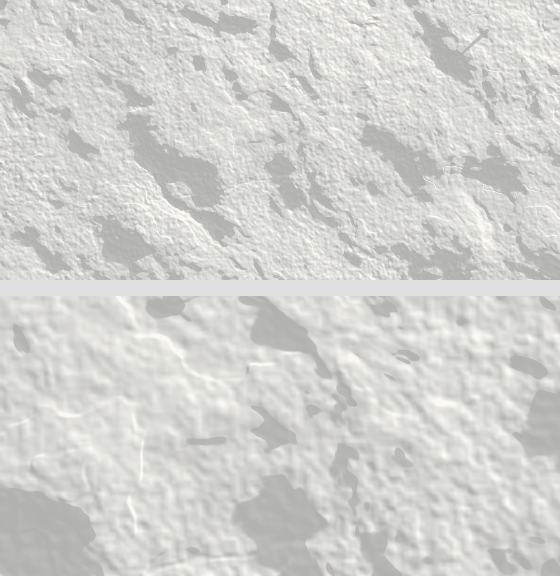
Top: the whole. Bottom: its middle third, enlarged.
Reproduce this texture procedurally as a WebGL 1 fragment shader.

```glsl
precision highp float;
// Rough white plaster wall in raking light from the upper right.
// A height field of warped noise, flaked layers, cracks, pits and grain is
// shaded by its slope toward the light; a short march adds cast shadows.
uniform vec2 u_resolution;

const vec2 LIGHT = vec2(0.64, 0.77);
const vec3 PLASTER_TINT = vec3(1.0, 0.998, 0.978);
const float LIT_TONE = 0.846;
const float SHADOW_TONE = 0.722;

float hash(vec2 p) {
  vec3 q = fract(p.xyx * 0.1031);
  q += dot(q, q.yzx + 33.33);
  return fract((q.x + q.y) * q.z);
}

float noise(vec2 p) {
  vec2 i = floor(p);
  vec2 f = fract(p);
  f = f * f * f * (f * (f * 6.0 - 15.0) + 10.0);
  float low = mix(hash(i), hash(i + vec2(1.0, 0.0)), f.x);
  float high = mix(hash(i + vec2(0.0, 1.0)), hash(i + vec2(1.0, 1.0)), f.x);
  return mix(low, high, f.y);
}

// Lumps drawn out from upper left to lower right
float relief(vec2 p) {
  vec2 warp = vec2(noise(p * 6.0 + 17.0), noise(p * 6.0 + 43.0)) - 0.5;
  vec2 ragged = vec2(noise(p * 21.0 + 5.0), noise(p * 21.0 + 71.0)) - 0.5;
  p += 0.07 * warp + 0.018 * ragged;
  vec2 q = vec2(dot(p, vec2(0.8, -0.6)) * 0.72, dot(p, vec2(0.6, 0.8)));
  q = q * 4.6 + 60.0;
  float amplitude = 0.13;
  float sum = 0.0;
  for (int i = 0; i < 5; i++) {
    sum += amplitude * noise(q);
    q = mat2(1.6, 1.2, -1.2, 1.6) * q + 11.7;
    amplitude *= 0.5;
  }
  return sum;
}

// Stepped edges where thin layers have broken away
float flakes(vec2 p, float base) {
  float level = base * 20.0 + 0.35 * noise(p * 28.0 + 5.0);
  float f = fract(level);
  float mask = smoothstep(0.35, 0.65, noise(p * 5.0 + 81.0));
  return 0.009 * mask * (smoothstep(0.44, 0.56, f) - f);
}

// Thin, mostly level grooves that come and go
float cracks(vec2 p) {
  float wobble = 0.3 * noise(p * 9.0 + 3.0) + 0.15 * noise(p * 30.0);
  float field = noise(p * vec2(1.3, 3.6) + wobble + 29.0);
  float mask = smoothstep(0.5, 0.7, noise(p * 3.0 + 52.0));
  return -0.006 * mask * (1.0 - smoothstep(0.0, 0.02, abs(field - 0.5)));
}

// Sparse upright oval holes, at most one in each grid cell
float pits(vec2 p) {
  vec2 cell = floor(p * 3.5);
  vec2 spot = 0.25 + 0.5 * vec2(hash(cell + 7.0), hash(cell + 19.0));
  vec2 d = p - (cell + spot) / 3.5;
  d.x += 0.15 * d.y;
  float radius = mix(0.7, 1.1, hash(cell + 31.0));
  float reach = length(d / vec2(0.017, 0.028)) / radius;
  float present = step(0.8, hash(cell + 47.0));
  return -0.022 * present * (1.0 - smoothstep(0.45, 1.1, reach));
}

// Fine sandy skin, smoother in some places than others
float grain(vec2 p) {
  float roughness = mix(0.6, 1.25, noise(p * 3.5 + 91.0));
  vec2 q = mat2(0.8, 0.6, -0.6, 0.8) * p;
  float skin = 0.0155 * noise(q * 64.0) + 0.0105 * noise(p * 112.0 + 9.0);
  return roughness * skin;
}

float surface(vec2 p) {
  float base = relief(p);
  return base + flakes(p, base) + cracks(p) + pits(p) + grain(p);
}

// Steepest rise toward the light decides whether a point is shaded
float castShadow(vec2 p) {
  float start = relief(p);
  float steepest = 0.0;
  for (int i = 0; i < 7; i++) {
    float reach = 0.012 + 0.01 * float(i);
    steepest = max(steepest, (relief(p + LIGHT * reach) - start) / reach);
  }
  float crumble = 0.2 * (noise(p * 48.0 + 13.0) - 0.5);
  return smoothstep(0.57, 0.69, steepest + crumble);
}

// Tapering shadow of a thin peg standing out of the wall
float pegShadow(vec2 p, vec2 foot, vec2 tip) {
  vec2 axis = tip - foot;
  float t = clamp(dot(p - foot, axis) / dot(axis, axis), 0.0, 1.0);
  float width = mix(0.007, 0.004, t);
  return 1.0 - smoothstep(width - 0.002, width + 0.002, length(p - foot - axis * t));
}

void main() {
  vec2 p = gl_FragCoord.xy / u_resolution.y;
  float spacing = 0.0036;
  float slope = (surface(p + LIGHT * spacing) - surface(p)) / spacing;
  float broad = 0.045 * (noise(p * 2.2 + 37.0) - 0.5);
  float lit = clamp(LIT_TONE + broad - 0.06 * slope, 0.695, 0.98);
  float dim = SHADOW_TONE - 0.016 * clamp(slope, -1.5, 1.5);
  float shade = max(castShadow(p), pegShadow(p, vec2(1.74, 0.89), vec2(1.635, 0.795)));
  float tone = mix(lit, min(lit, dim), shade);
  gl_FragColor = vec4(tone * PLASTER_TINT, 1.0);
}
```
